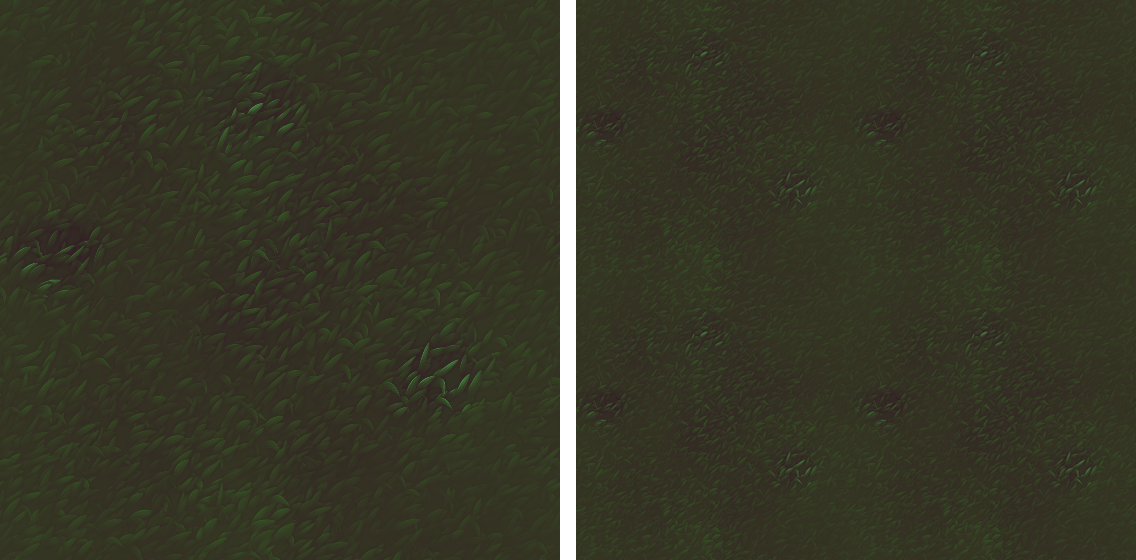
Left: one tile. Right: repeated 2 by 2.
Write a WebGL 2 fragment shader that draws this texture.

```glsl
#version 300 es
precision highp float;
// Dim, hazy meadow of slanted grass blades with a few darker, crisper clumps; tiles seamlessly.

#define CELLS 22.0
#define LAYERS 6
#define BLADE_LENGTH 0.074
#define BLADE_WIDTH 0.0074
#define SHADOW_REACH 0.007
#define CLUMPS 3
#define CLUMP_RADIUS 0.125
#define BASE_CONTRAST 0.62
#define HAZE_COLOR vec3(0.204, 0.210, 0.134)
#define SOIL_COLOR vec3(0.200, 0.142, 0.142)
#define GRASS_COLOR vec3(0.205, 0.410, 0.135)
#define SHEEN_COLOR vec3(0.060, 0.080, 0.110)

uniform vec2 u_resolution;
out vec4 fragColor;

float hash(vec2 p) {
    return fract(sin(dot(p, vec2(127.1, 311.7))) * 43758.5453);
}

vec4 hash4(vec2 p) {
    return vec4(hash(p), hash(p + 17.3), hash(p + 41.9), hash(p + 73.7));
}

// Value noise that wraps after a whole number of cells
float wrapNoise(vec2 uv, float period) {
    vec2 p = uv * period;
    vec2 i = floor(p);
    vec2 f = fract(p);
    f = f * f * (3.0 - 2.0 * f);
    float a = hash(mod(i, period));
    float b = hash(mod(i + vec2(1.0, 0.0), period));
    float c = hash(mod(i + vec2(0.0, 1.0), period));
    float d = hash(mod(i + vec2(1.0, 1.0), period));
    return mix(mix(a, b, f.x), mix(c, d, f.x), f.y);
}

// Paints one blade and its soft shadow over the current shade
float paintBlade(float shade, vec2 p, vec4 rnd, float edge) {
    float curled = step(0.88, rnd.w);
    float angle = mix(mix(0.25, 1.35, rnd.x), mix(-0.8, 0.2, rnd.x), curled);
    float len = BLADE_LENGTH * mix(mix(0.5, 1.0, rnd.y), 0.6, curled);
    float bend = mix((rnd.z - 0.35) * 0.8, 1.6, curled);
    vec2 along = vec2(cos(angle), sin(angle));
    vec2 q = vec2(dot(p, along), dot(p, vec2(-along.y, along.x)));

    // Curved spine with a tapered outline, t runs from root to tip
    float t = q.x / len + 0.5;
    float tc = clamp(t, 0.0, 1.0);
    float y = q.y + bend * len * (tc - 0.5) * (tc - 0.5);
    float width = BLADE_WIDTH * mix(0.6, 1.1, rnd.z) * 2.15
                * pow(tc, 0.65) * pow(1.0 - tc, 0.55);
    float dist = abs(y) - width;
    float outside = length(vec2(max(dist, 0.0), (t - tc) * len));

    // Shadow below the blade
    float shadow = 1.0 - smoothstep(0.0, SHADOW_REACH, outside);
    shade *= 1.0 - 0.42 * shadow * smoothstep(0.05, 0.6, tc);

    // Body, bright rims and faint central vein
    float side = clamp(y / max(width, 0.0001), -1.0, 1.0);
    float body = mix(0.10, 0.56, smoothstep(0.05, 0.8, tc)) * (0.82 + 0.32 * side);
    float rim = smoothstep(0.50, 0.80, side) + 0.5 * smoothstep(0.55, 0.85, -side);
    float vein = 0.10 * exp(-side * side * 40.0) * tc;
    float tone = body + 0.34 * rim * smoothstep(0.15, 0.7, tc) + vein;
    tone *= mix(0.5, 1.4, fract(rnd.w * 7.3));
    float cover = (1.0 - smoothstep(-edge, 0.0, dist)) * smoothstep(0.0, 0.4, tc);
    return mix(shade, tone, cover * 0.95);
}

// Stacked layers of jittered blades, one per wrapped cell
float grassShade(vec2 uv, float edge) {
    float shade = 0.20;
    for (int layer = 0; layer < LAYERS; layer++) {
        float seed = float(layer);
        vec2 grid = uv * CELLS + seed * vec2(0.37, 0.61);
        vec2 cell = floor(grid);
        for (int j = 1; j >= -1; j--) {
            for (int i = -1; i <= 1; i++) {
                vec2 id = cell + vec2(i, j);
                vec2 key = mod(id, CELLS) + seed * 29.0;
                vec2 center = id + vec2(hash(key + 5.1), hash(key + 9.7));
                shade = paintBlade(shade, (grid - center) / CELLS, hash4(key), edge);
            }
        }
    }
    return shade;
}

// Strong local clumps, measured with wrapped distance
float clumpMask(vec2 uv) {
    float mask = 0.0;
    for (int k = 0; k < CLUMPS; k++) {
        float n = float(k);
        vec2 center = vec2(0.10 + 0.34 * n, 0.55 + 0.29 * sin(2.0 * n));
        vec2 delta = fract(uv - center + 0.5) - 0.5;
        float radius = length(delta) + 0.05 * (wrapNoise(uv, 16.0) - 0.5);
        mask = max(mask, 1.0 - smoothstep(0.2 * CLUMP_RADIUS, CLUMP_RADIUS, radius));
    }
    return mask;
}

void main() {
    vec2 uv = gl_FragCoord.xy / u_resolution;
    float edge = max(0.0010, 1.0 / u_resolution.y);
    float shade = grassShade(uv, edge);
    float clump = clumpMask(uv);
    float patches = 0.65 * wrapNoise(uv, 4.0) + 0.35 * wrapNoise(uv + 0.13, 9.0);
    float contrast = mix(BASE_CONTRAST * mix(0.40, 1.5, patches), 1.2, clump);

    // Broad drift between bare and lush ground
    shade += 0.22 * (wrapNoise(uv + 0.37, 5.0) - 0.5) - 0.06 * clump;

    // Full-strength grass, then veiled by haze
    vec3 color = mix(SOIL_COLOR, GRASS_COLOR, shade);
    color += SHEEN_COLOR * clump * smoothstep(0.4, 0.8, shade);
    fragColor = vec4(mix(HAZE_COLOR, color, contrast), 1.0);
}
```
